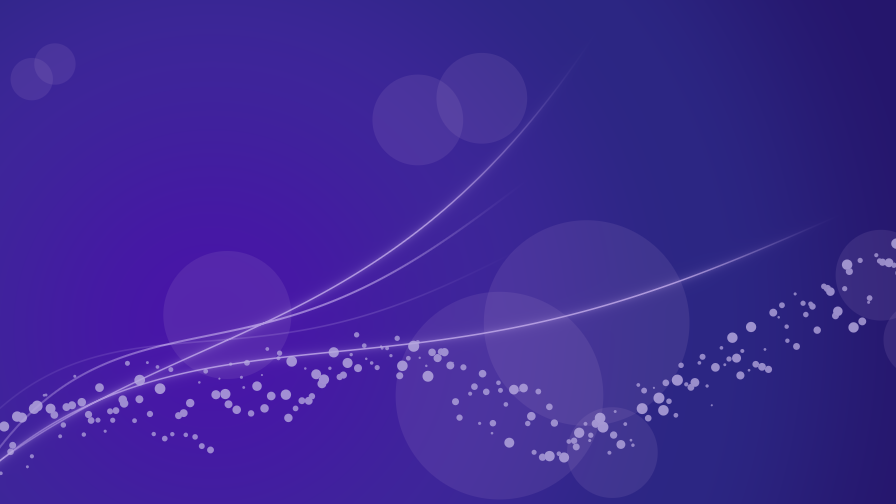
A Shadertoy shader for this background:

```glsl
// Violet gradient with translucent discs, sweeping light trails and a wavy ribbon of dots.

// Palette
const vec3 GLOW_VIOLET = vec3(0.280, 0.085, 0.655);
const vec3 MID_INDIGO  = vec3(0.240, 0.147, 0.600);
const vec3 DEEP_BLUE   = vec3(0.172, 0.150, 0.515);
const vec3 EDGE_NAVY   = vec3(0.145, 0.085, 0.425);
const vec3 DISC_TINT   = vec3(0.680, 0.570, 0.800);
const vec3 TRAIL_TINT  = vec3(0.760, 0.670, 0.920);
const vec3 DOT_TINT    = vec3(0.710, 0.660, 0.870);

// Layout, in units of the canvas height
const vec2  GLOW_CENTRE = vec2(0.42, 0.35);
const float DISC_ALPHA  = 0.135;
const float DOT_ALPHA   = 0.84;
const int   DOT_COUNT   = 220;
const float RIBBON_SPAN = 1.79;
const float DOT_MIN     = 0.0020;
const float DOT_MAX     = 0.0110;
const float HALO_WIDTH  = 0.007;

// Discs: centre x, centre y, radius
const int DISC_COUNT = 10;
const vec3 DISCS[DISC_COUNT] = vec3[](
    vec3(0.451, 0.375, 0.127), vec3(0.829, 0.762, 0.090),
    vec3(0.956, 0.805, 0.090), vec3(0.063, 0.843, 0.042),
    vec3(0.109, 0.873, 0.041), vec3(1.164, 0.359, 0.204),
    vec3(0.991, 0.215, 0.206), vec3(1.215, 0.102, 0.090),
    vec3(1.748, 0.454, 0.090), vec3(1.829, 0.326, 0.076));

vec3 hash31(float n) {
    vec3 q = fract(n * vec3(0.1031, 0.1030, 0.0973));
    q += dot(q, q.yzx + 33.33);
    return fract((q.xxy + q.yzz) * q.zyx);
}

float bump(float x, float centre, float width) {
    float t = (x - centre) / width;
    return exp(-t * t);
}

// Radial ramp from the violet glow out to the dark edge
vec3 backdrop(vec2 p) {
    float d = length(p - GLOW_CENTRE);
    vec3 col = mix(GLOW_VIOLET, MID_INDIGO, smoothstep(0.05, 0.60, d));
    col = mix(col, DEEP_BLUE, smoothstep(0.50, 0.98, d));
    return mix(col, EDGE_NAVY, smoothstep(0.98, 1.47, d));
}

// Coverage of a disc with a one-pixel soft rim
float disc(vec2 p, vec2 centre, float radius, float px) {
    return clamp((radius - length(p - centre)) / px + 0.5, 0.0, 1.0);
}

// Light along y = start + k.x x + k.y x^2 + k.z x^3 + k.w x^4, fading out at endX
float trail(vec2 p, float start, vec4 k, float endX, float halfWidth, float halo, float px) {
    float x = p.x;
    float y = start + x * (k.x + x * (k.y + x * (k.z + x * k.w)));
    float slope = k.x + x * (2.0 * k.y + x * (3.0 * k.z + x * 4.0 * k.w));
    float d = abs(p.y - y) / sqrt(1.0 + slope * slope);
    // Overlap of the line's width with one pixel
    float core = max(min(d + halfWidth, 0.5 * px) - max(d - halfWidth, -0.5 * px), 0.0) / px;
    float glow = halo * exp(-d / HALO_WIDTH);
    float fade = (1.0 - smoothstep(endX - 0.38, endX, x)) * mix(0.55, 1.0, smoothstep(0.0, 0.45, x));
    return (0.62 * core + glow) * fade;
}

// Height of the middle of the dot ribbon
float ribbonHeight(float x) {
    return 0.19 - 0.08 * bump(x, 0.0, 0.10) + 0.02 * bump(x, 0.25, 0.12)
         + 0.12 * bump(x, 0.76, 0.20) - 0.045 * bump(x, 1.13, 0.30)
         + 0.49 * max(x - 1.23, 0.0);
}

float dotRibbon(vec2 p, float px) {
    float cover = 0.0;
    for (int i = 0; i < DOT_COUNT; i++) {
        vec3 h = hash31(float(i) + 7.0);
        float x = (float(i) + h.x) / float(DOT_COUNT) * RIBBON_SPAN;
        float spread = 0.066 + 0.030 * bump(x, 0.46, 0.15) - 0.030 * bump(x, 0.75, 0.12);
        float offset = (2.0 * h.y - 1.0) * spread;
        float radius = mix(DOT_MIN, DOT_MAX, h.z);
        vec2 centre = vec2(x, ribbonHeight(x) + offset);
        cover = max(cover, disc(p, centre, radius, px) * mix(0.8, 1.0, h.z));
    }
    return cover;
}

void mainImage(out vec4 fragColor, in vec2 fragCoord) {
    float px = 1.0 / iResolution.y;
    vec2 p = fragCoord * px;
    vec3 col = backdrop(p);

    // Translucent discs
    for (int i = 0; i < DISC_COUNT; i++) {
        col = mix(col, DISC_TINT, DISC_ALPHA * disc(p, DISCS[i].xy, DISCS[i].z, px));
    }

    // Light trails: two glowing, one crisp, one faint
    float light = trail(p, 0.086, vec4(0.725, -0.695, 0.583, 0.0), 1.19, 0.0015, 0.26, px);
    light += trail(p, 0.113, vec4(1.285, -3.032, 3.442, -1.20), 1.06, 0.0020, 0.03, px);
    light += 0.33 * trail(p, 0.190, vec4(0.878, -2.255, 2.576, -0.90), 1.06, 0.0016, 0.03, px);
    light += trail(p, 0.086, vec4(0.822, -1.240, 0.865, -0.187), 1.68, 0.0015, 0.26, px);
    col = mix(col, TRAIL_TINT, min(light, 0.85));

    // Scattered dots
    col = mix(col, DOT_TINT, DOT_ALPHA * dotRibbon(p, px));

    fragColor = vec4(col, 1.0);
}
```
